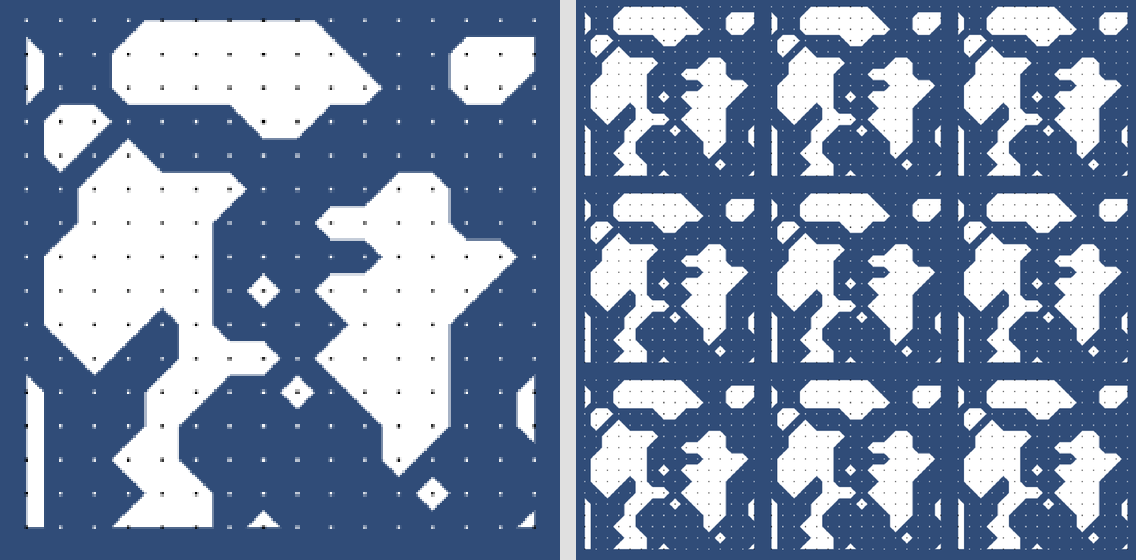
Left: one tile. Right: repeated 3 by 3.
Reproduce this pattern procedurally as a Shadertoy shader.

```glsl
const vec3 BLUE = vec3(0.19, 0.30, 0.47);
const vec3 WHITE = vec3(1.0);
const vec3 BLACK = vec3(0.0);
const int GRID_POINTS = 16;                  // points along each side
const vec2 GRID_ORIGIN = vec2(0.048, 0.058); // lower left grid point
const float SPACING = 0.0604;                // distance between points
const float THRESHOLD = 0.54;                // higher gives less white
const float DRIFT = 0.08;                    // gathers white near FOCUS
const vec2 FOCUS = vec2(0.6, 0.55);
const float JITTER = 0.36;                   // strength of fine detail
const float RASTER = 256.0;                  // blocks across the canvas
const float DOT_SIZE = 0.0055;
const float TAU = 6.2831853;

// Permutes the numbers below 2^bits, so that every level occurs once.
float scramble(int k, int bits) {
    int mask = (1 << bits) - 1;
    for (int i = 0; i < 4; i++) {
        k = (k * 45 + 13) & mask;
        k ^= k >> (bits / 2);
    }
    return (float(k) + 0.5) / float(mask + 1);
}

float latticeValue(ivec2 p) {
    p &= 7;
    return scramble(p.x + p.y * 8, 6);
}

// Wrapping value noise with a period of 8 lattice cells.
float valueNoise(vec2 p) {
    ivec2 i = ivec2(floor(p));
    vec2 f = fract(p);
    float low = mix(latticeValue(i), latticeValue(i + ivec2(1, 0)), f.x);
    float high = mix(latticeValue(i + ivec2(0, 1)), latticeValue(i + ivec2(1, 1)), f.x);
    return mix(low, high, f.y);
}

// 1 where a grid point is filled, otherwise 0.
float filled(ivec2 p) {
    vec2 uv = (vec2(p) + 0.5) / float(GRID_POINTS);
    vec2 swell = cos(TAU * (uv - FOCUS));
    float fine = scramble(p.x + p.y * GRID_POINTS, 8) - 0.5;
    float level = valueNoise(uv * 8.0) + DRIFT * (swell.x + swell.y) + JITTER * fine;
    return step(THRESHOLD, level);
}

// Signed distance to the marching squares contour, positive in white.
float contour(vec2 g) {
    vec2 cell = clamp(floor(g), 0.0, float(GRID_POINTS - 2));
    vec2 f = g - cell;
    ivec2 base = ivec2(cell);
    float count = 0.0;
    float toFilled = -1.0;
    float toEmpty = 1.0;
    vec2 slope = vec2(0.0);
    for (int i = 0; i < 4; i++) {
        ivec2 corner = ivec2(i & 1, i >> 1);
        float state = filled(base + corner);
        vec2 away = abs(f - vec2(corner));
        float cut = (away.x + away.y - 0.5) * 0.70711;
        count += state;
        slope += state * (vec2(corner) - 0.5);
        if (state > 0.5) toFilled = max(toFilled, -cut);
        else toEmpty = min(toEmpty, cut);
    }
    float d = toFilled;                       // single corners and saddles
    if (count > 2.5) d = toEmpty;             // one corner missing, or full
    else if (count > 1.5 && dot(slope, slope) > 0.5)
        d = dot(f - 0.5, slope);              // straight split

    // Clip at the outer grid lines.
    vec2 inside = min(g, float(GRID_POINTS - 1) - g);
    return min(d, min(inside.x, inside.y));
}

void mainImage(out vec4 fragColor, in vec2 fragCoord) {
    // Coarse raster; each block takes the share it is covered by.
    vec2 uv = (floor(fragCoord / iResolution.xy * RASTER) + 0.5) / RASTER;
    vec2 g = (uv - GRID_ORIGIN) / SPACING;

    // Land shapes
    float land = clamp(contour(g) * SPACING * RASTER + 0.5, 0.0, 1.0);
    vec3 color = mix(BLUE, WHITE, land);

    // Square dots on the grid points
    vec2 point = clamp(floor(g + 0.5), 0.0, float(GRID_POINTS - 1));
    vec2 offset = abs(g - point) * SPACING;
    vec2 cover = clamp((0.5 * DOT_SIZE - offset) * RASTER + 0.5, 0.0, 1.0);
    vec3 dotColor = mix(WHITE, BLACK, filled(ivec2(point)));
    color = mix(color, dotColor, cover.x * cover.y);

    fragColor = vec4(color, 1.0);
}
```
